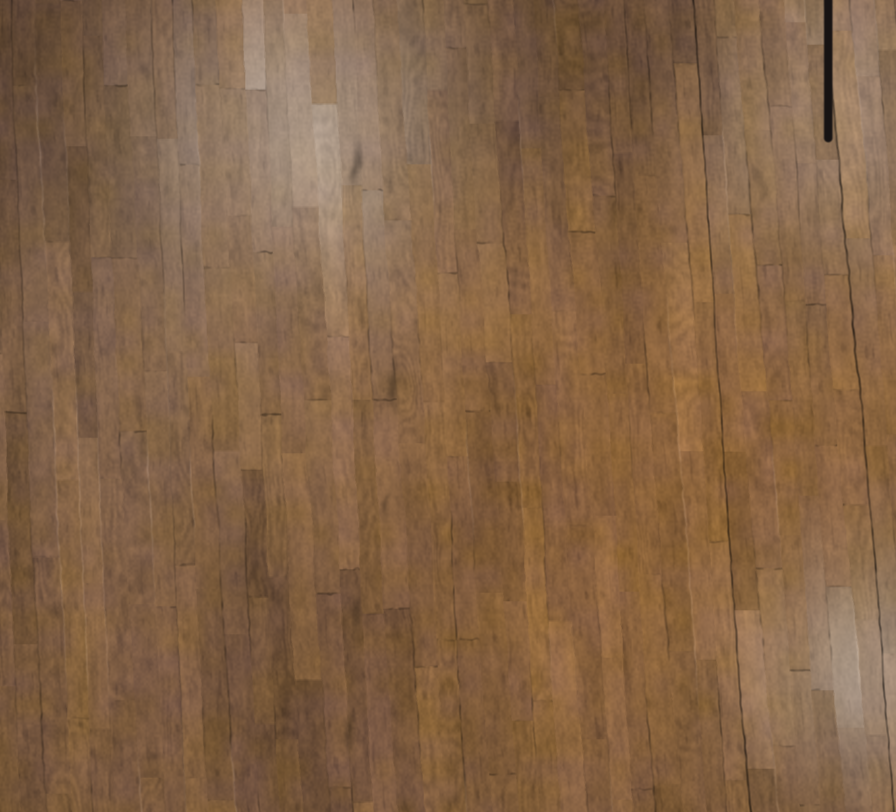
A WebGL 2 fragment shader for this texture:

```glsl
#version 300 es
precision highp float;

uniform vec2 u_resolution;
out vec4 fragColor;

#define PLANK_WIDTH 0.029
#define PLANK_MIN 0.14
#define PLANK_MAX 0.30
#define SEAM 0.0010
#define GRAIN 0.29
#define TONE_SPREAD 0.72
#define BLOTCH 0.44
#define GLARE 0.76
#define SOFTNESS 0.0008
#define DARK_WOOD vec3(0.415, 0.303, 0.214)
#define LIGHT_WOOD vec3(0.585, 0.432, 0.294)
#define SHEEN vec3(0.71, 0.66, 0.62)

float hash(vec2 p) {
    return fract(sin(dot(p, vec2(127.1, 311.7))) * 43758.5453);
}

float noise(vec2 p) {
    vec2 i = floor(p), f = fract(p);
    f = f * f * (3.0 - 2.0 * f);
    float low = mix(hash(i), hash(i + vec2(1, 0)), f.x);
    float high = mix(hash(i + vec2(0, 1)), hash(i + vec2(1, 1)), f.x);
    return mix(low, high, f.y);
}

float glow(vec2 p, vec2 centre, vec2 radius) {
    vec2 d = (p - centre) / radius;
    return exp(-dot(d, d));
}

// Dark elongated knots scattered over the floor
float knots(vec2 p) {
    float amount = 0.0;
    for (int i = 0; i < 6; i++) {
        float k = float(i);
        vec2 centre = vec2(0.38 + 0.26 * hash(vec2(k, 3.7)), 0.1 + 0.14 * k);
        float size = mix(0.4, 1.0, hash(vec2(k, 8.1)));
        vec2 q = p - centre;
        q.x += 0.012 * (noise(vec2(p.y * 45.0, k)) - 0.5);
        amount += size * glow(q, vec2(0), vec2(0.008, 0.034) * size);
    }
    return min(amount, 1.0);
}

vec3 floorColor(vec2 p) {
    // Leaning columns of uneven width, cut into planks
    float u = p.x + p.y * (0.04 + 0.04 * p.x) + 0.003 * sin(p.x * 57.0);
    u += 0.003 * noise(p * vec2(3.0, 14.0)) + 0.0016 * noise(p * vec2(20.0, 90.0));
    float across = u / PLANK_WIDTH;
    float column = floor(across);
    float len = mix(PLANK_MIN, PLANK_MAX, hash(vec2(column, 1.3)));
    float along = p.y / len + 7.0 * hash(vec2(column, 5.9));
    vec2 plank = vec2(column, floor(along));
    float seed = hash(plank + 0.37);

    // Plank tone and blotches
    float tone = 0.48 + TONE_SPREAD * (0.5 * (seed + hash(plank + 9.2)) - 0.5);
    tone += BLOTCH * (noise(p * vec2(6.0, 4.5) + 4.0) - 0.5);
    tone += 0.5 * BLOTCH * (noise(p * vec2(26.0, 13.0) + 8.0) - 0.5);

    // Wood grain: streaks, flecks, arches and dark pores
    vec2 g = vec2(u, p.y) + seed * 19.0;
    tone += GRAIN * (noise(g * vec2(170.0, 15.0)) - 0.5);
    tone += GRAIN * (noise(g * vec2(330.0, 110.0)) - 0.5);
    tone += GRAIN * (noise(g * vec2(80.0, 50.0)) - 0.5);
    tone += GRAIN * (noise(p * vec2(420.0, 330.0)) - 0.5);
    float arches = sin(34.0 * noise(g * vec2(42.0, 13.0)) + 12.0 * g.y);
    tone += 0.14 * arches * smoothstep(0.5, 0.85, hash(plank + 2.6));
    tone -= 0.32 * smoothstep(0.74, 0.95, noise(g * vec2(230.0, 42.0)));
    vec3 color = mix(DARK_WOOD, LIGHT_WOOD, tone + 0.02);

    // Warmer towards the lower right, with faint colour mottling
    float warmth = glow(p, vec2(0.82, 0.38), vec2(0.38, 0.42));
    color += warmth * vec3(0.025, 0.002, -0.033);
    color.b += 0.05 * (noise(p * 38.0) - 0.5) + 0.03 * (hash(plank + 6.4) - 0.5);

    // Worn, broken seams, denser at the upper right, with long open cracks
    float edge = floor(across + 0.5);
    float seamDist = abs(across - edge) * PLANK_WIDTH;
    float wear = noise(vec2(p.y * 9.0, edge * 3.1));
    float chips = noise(vec2(p.y * 110.0, edge * 5.3));
    float open = step(abs(mod(edge, 6.0) - 2.0), 0.5);
    float crack = open * max(smoothstep(0.72, 0.82, p.x), 0.55 * smoothstep(0.4, 0.3, p.x) * wear);
    crack *= mix(0.4, 1.0, chips);
    float worn = smoothstep(0.72, 0.95, p.x) * smoothstep(0.45, 0.75, p.y);
    float seam = 1.0 - smoothstep(0.3 * SEAM, 1.8 * SEAM, seamDist);
    float faint = 0.48 * smoothstep(0.58 - 0.35 * worn, 1.0 - 0.2 * worn, wear) * mix(0.1, 1.0, chips);
    float shade = seam * max(faint, 0.70 * crack);

    // Butt joints at the plank ends, mostly faint
    float joinId = floor(along + 0.5);
    float endDist = abs(along - joinId + 0.012 * (noise(p * 150.0) - 0.5)) * len;
    float joint = 1.0 - smoothstep(0.3 * SEAM, 2.0 * SEAM, endDist);
    float depth = hash(vec2(column, joinId));
    shade = max(shade, joint * 0.36 * depth * depth * smoothstep(0.15, 0.8, noise(p * vec2(160.0, 20.0))));

    // Soft window light on the varnish
    float light = glow(p, vec2(0.37, 0.85), vec2(0.20, 0.19));
    light += 0.75 * glow(p, vec2(1.03, 0.85), vec2(0.17, 0.20));
    light += 1.0 * glow(p, vec2(1.07, 0.17), vec2(0.14, 0.15));
    light += 0.20 * glow(p, vec2(0.18, 0.60), vec2(0.35, 0.28));
    light *= GLARE * mix(0.5, 1.0, hash(plank + 4.8));
    color = mix(color, SHEEN + 0.10 * (tone - 0.5), min(light, 0.8));

    // Dimmer corners and middle
    color *= 1.0 - 0.20 * glow(p, vec2(0.0, 1.0), vec2(0.22, 0.35));
    color *= 1.0 - 0.17 * glow(p, vec2(0.68, 1.0), vec2(0.17, 0.25));
    color *= 1.0 - 0.10 * glow(p, vec2(0.30, 0.28), vec2(0.14, 0.18));

    // Pale bevels, then dark seams and knots
    float bevel = smoothstep(0.72, 0.9, noise(vec2(p.y * 5.0, edge * 7.7)));
    color += 0.09 * seam * bevel * (1.0 - crack) * mix(0.4, 1.0, chips);
    color *= 1.0 - shade * (1.0 - 0.7 * bevel);
    color *= 1.0 - 0.5 * knots(p) * mix(0.4, 1.0, noise(g * vec2(150.0, 30.0)));

    // Thin black rod lying at the upper right
    vec2 rod = p - vec2(1.02, clamp(p.y, 0.83, 1.1));
    float rodMask = 1.0 - smoothstep(0.0042, 0.0062, length(rod));
    return mix(color, vec3(0.09, 0.075, 0.075), rodMask);
}

void main() {
    vec2 p = gl_FragCoord.xy / u_resolution.y;
    vec3 sum = vec3(0);
    for (int j = -1; j <= 1; j++)
        for (int i = -1; i <= 1; i++)
            sum += floorColor(p + SOFTNESS * vec2(i, j));
    fragColor = vec4(sum / 9.0, 1.0);
}
```
